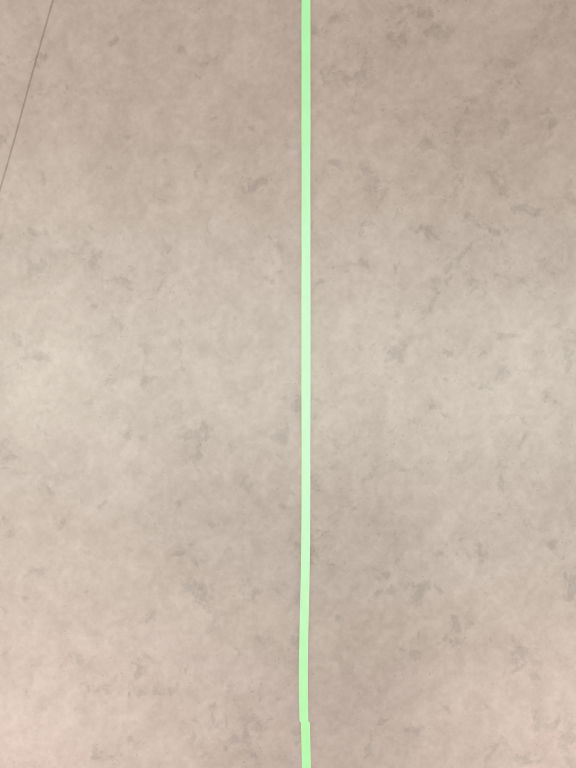
A Shadertoy shader for this texture:

```glsl
// Mottled beige linoleum floor with a pale green tape strip and a thin seam.

float hash(vec2 cell) {
    vec3 h = fract(cell.xyx * vec3(.1031, .1030, .0973));
    h += dot(h, h.yzx + 33.33);
    return fract((h.x + h.y) * h.z);
}

float noise(vec2 p) {
    vec2 i = floor(p), f = fract(p);
    f = f * f * (3. - 2. * f);
    return mix(mix(hash(i), hash(i + vec2(1, 0)), f.x),
               mix(hash(i + vec2(0, 1)), hash(i + vec2(1, 1)), f.x), f.y);
}

// Layered noise, centred on zero
float fbm(vec2 p) {
    float sum = 0., gain = .5;
    for (int i = 0; i < 5; i++) {
        sum += gain * (noise(p) - .5);
        p = mat2(1.6, 1.2, -1.2, 1.6) * p + 17.3;
        gain *= .62;
    }
    return sum;
}

// Soft elliptical spot of light or shade
float glow(vec2 uv, vec2 centre, vec2 radius) {
    vec2 d = (uv - centre) / radius;
    return exp(-dot(d, d));
}

// Broad illumination: dim top, bright middle, rosy lower corners
vec3 floorLight(vec2 uv) {
    vec3 c = mix(vec3(.785, .718, .668), vec3(.775, .722, .668), smoothstep(0., .3, uv.y));
    c = mix(c, vec3(.803, .758, .704), smoothstep(.28, .5, uv.y));
    c = mix(c, vec3(.725, .658, .603), smoothstep(.5, .92, uv.y));
    c += vec3(.04, .038, .036) * glow(uv, vec2(0, .5), vec2(.3, .25));
    c += vec3(.02, .022, .022) * glow(uv, vec2(.85, .46), vec2(.25, .14));
    c += vec3(.095, .075, .077) * glow(uv, vec2(0), vec2(.34, .27));
    c += vec3(.085, .068, .066) * glow(uv, vec2(1, 0), vec2(.24, .2));
    c += .025 * glow(uv, vec2(0, .85), vec2(.2, .2));
    c -= .045 * glow(uv, vec2(.62, .08), vec2(.16, .25));
    c -= .02 * glow(uv, vec2(.4, .32), vec2(.2, .09));
    c -= .022 * glow(uv, vec2(1, .95), vec2(.25, .25));
    return c;
}

// Scattered short dark flecks, one candidate per cell
float flecks(vec2 p, float density) {
    vec2 cell = floor(p);
    vec2 offset = .3 + .4 * vec2(hash(cell + 3.7), hash(cell + 9.1));
    float angle = 6.283 * hash(cell + 21.4);
    vec2 d = fract(p) - offset;
    d = mat2(cos(angle), sin(angle), -sin(angle), cos(angle)) * d;
    float fleck = 1. - smoothstep(.08, .24, length(d * vec2(1, 1.7)));
    return fleck * step(hash(cell + 5.2), density);
}

void mainImage(out vec4 fragColor, in vec2 fragCoord) {
    vec2 uv = fragCoord / iResolution.xy;
    vec2 p = fragCoord / iResolution.x;
    float aa = 1. / iResolution.x;

    // Marbled floor: soft clouds, slanted patches and fine grain
    vec3 color = floorLight(uv);
    vec2 warped = p + .02 * vec2(noise(p * 30.), noise(p * 30. + 50.));
    float cloud = fbm(warped * 9.);
    float patches = fbm(mat2(.8, .6, -.6, .8) * warped * vec2(42, 32));
    float grain = fbm(p * 115. + 8.);
    color += (.045 * cloud + .062 * patches + .055 * grain) * vec3(1, 1.02, 1.02);

    // Grey blotches and small flecks gather in the darker clouds
    float blotch = smoothstep(.14, .36, fbm(warped * 34. + 31.) - .25 * cloud);
    color -= .05 * blotch * vec3(1.1, .95, .85);
    float speck = flecks(p * 65., .13) + .7 * flecks(p * 110. + 40., .1);
    color -= .045 * speck * smoothstep(-.25, .25, grain - cloud);

    // Seam across the upper left corner
    float seam = abs(uv.x - .092 + (1. - uv.y) * .373 - .004 * sin(uv.y * 25.) * (1. - uv.y));
    color -= .11 * (1. - smoothstep(.0004, .0012 + aa, seam)) * step(.74, uv.y);

    // Tape bends left near the bottom, then steps right at a joint
    float bend = (uv.y - .12) / .12;
    float joint = 1. - smoothstep(.058, .062, uv.y);
    float centre = .5312 - .0045 * exp(-bend * bend) + .0025 * joint;
    float edge = abs(uv.x - centre) - .0078 - .0004 * (noise(vec2(uv.y * 24., 2)) - .5);
    color -= .045 * exp(-max(edge, 0.) / .004);

    vec3 tape = mix(vec3(.73, .98, .69), vec3(.82, .99, .81), smoothstep(0., .4, uv.y));
    tape = mix(tape, vec3(.70, .96, .68), smoothstep(.55, 1., uv.y));
    tape += .015 * (noise(p * vec2(180, 60)) - .5);
    color = mix(color, tape, 1. - smoothstep(-.6 * aa, .6 * aa, edge));

    fragColor = vec4(clamp(color, 0., 1.), 1.);
}
```
